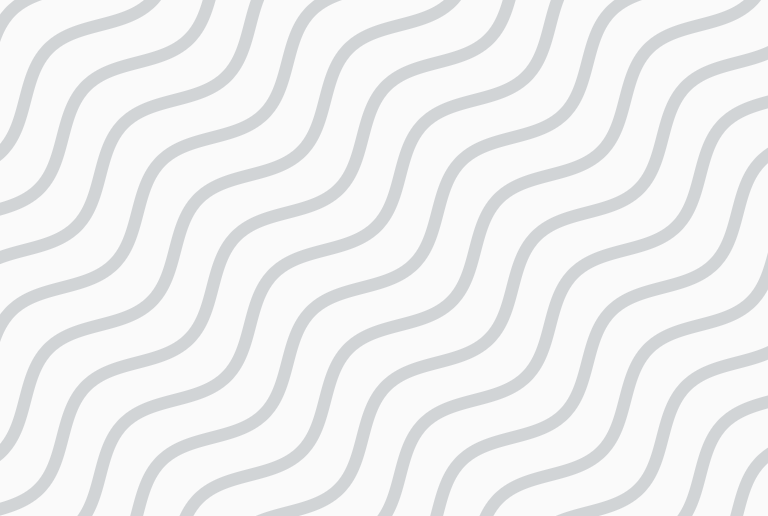
Write a Shadertoy shader that draws this pattern.

```glsl
#define WAVE_LENGTH 0.4111     // along the diagonal, in canvas heights
#define LINES_PER_WAVE 4.0     // line spacing is a quarter of the wave length
#define AMPLITUDE 0.0382
#define LINE_WIDTH 0.0242
#define LINE_OFFSET 0.668      // shift across the lines, in spacings
#define PAPER_COLOR vec3(0.98, 0.98, 0.98)
#define LINE_COLOR vec3(0.82, 0.83, 0.84)

const float TAU = 6.2831853;

// Distance to the centre of the nearest wavy line; p.x runs along the lines.
float waveDistance(vec2 p) {
    float spacing = WAVE_LENGTH / LINES_PER_WAVE;
    float frequency = TAU / WAVE_LENGTH;
    float phase = p.x * frequency;
    float across = p.y + AMPLITUDE * cos(phase);
    float offset = (fract(across / spacing - LINE_OFFSET + 0.5) - 0.5) * spacing;

    // Dividing by the gradient keeps the stroke width even on the slopes.
    float slope = AMPLITUDE * frequency * sin(phase);
    return abs(offset) / sqrt(1.0 + slope * slope);
}

void mainImage(out vec4 fragColor, in vec2 fragCoord) {
    // Canvas heights, measured from the upper left corner.
    vec2 uv = fragCoord / iResolution.y;
    uv.y = 1.0 - uv.y;

    // Turn by 45 degrees: x up along the diagonal, y across it.
    vec2 diagonal = vec2(uv.x - uv.y, uv.x + uv.y) * sqrt(0.5);

    // Stroke with an edge one pixel soft.
    float edge = waveDistance(diagonal) - 0.5 * LINE_WIDTH;
    float coverage = clamp(0.5 - edge * iResolution.y, 0.0, 1.0);

    fragColor = vec4(mix(PAPER_COLOR, LINE_COLOR, coverage), 1.0);
}
```
